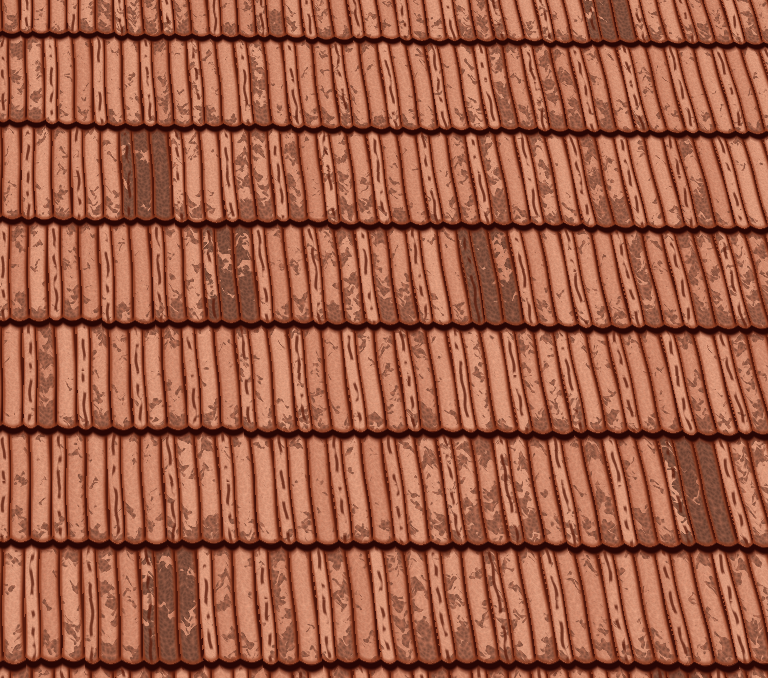
A WebGL 1 fragment shader for this texture:

```glsl
precision highp float;
// Weathered clay roof tiles: seven staggered courses seen in slight perspective.
uniform vec2 u_resolution;

const vec3 PALE = vec3(0.87, 0.61, 0.49);
const vec3 CLAY = vec3(0.75, 0.46, 0.35);
const vec3 STAIN = vec3(0.54, 0.32, 0.24);
const vec3 RUST = vec3(0.54, 0.22, 0.11);
const vec3 SHADOW = vec3(0.35, 0.11, 0.05);
const vec3 DEEP = vec3(0.19, 0.03, 0.02);

float hash(vec2 p) {
  return fract(sin(dot(p, vec2(127.1, 311.7))) * 4375.85);
}

// Cellular noise: distance to the nearest scattered point.
float cells(vec2 p) {
  vec2 base = floor(p);
  float nearest = 2.0;
  for (int j = -1; j <= 1; j++) {
    for (int i = -1; i <= 1; i++) {
      vec2 c = base + vec2(float(i), float(j));
      vec2 seed = c + vec2(hash(c), hash(c + 37.3));
      nearest = min(nearest, distance(p, seed));
    }
  }
  return nearest;
}

// Position counted in tiles; every other course is shifted by half a tile.
float tileCoord(vec2 p, float course) {
  return p.x / (0.0609 + 0.0168 * p.y) + 0.07 + 0.5 * mod(course, 2.0);
}

// Left edge, width and index of the strip: narrow rib, then two pans.
vec3 stripAt(float f) {
  if (f < 0.26) return vec3(0.0, 0.26, 0.0);
  if (f < 0.62) return vec3(0.26, 0.36, 1.0);
  return vec3(0.62, 0.38, 2.0);
}

void main() {
  vec2 p = gl_FragCoord.xy / u_resolution;
  p.y = 1.0 - p.y;

  // Courses grow taller downward and tilt less toward the eaves.
  float drop = p.y - p.x * (0.019 - 0.016 * p.y);
  float k = (sqrt(0.01638 + 0.0176 * (drop - 0.044)) - 0.128) / 0.0088;

  // Rounded, uneven lower ends of the tiles overhang the next course.
  float above = floor(k + 0.5) - 1.0;
  float ue = tileCoord(p, above);
  vec3 tip = stripAt(fract(ue));
  float bulge = sin(3.1416 * (fract(ue) - tip.x) / tip.y);
  k -= 0.035 * bulge + 0.025 * (hash(vec2(floor(ue), above)) - 0.5);

  float course = floor(k);
  float v = k - course;
  float u = tileCoord(p, course);
  u += 0.012 * sin(v * 7.0 + course * 2.0 + floor(u) * 1.7);
  float tile = floor(u);
  vec3 part = stripAt(u - tile);
  float s = (u - tile - part.x) / part.y;
  float rib = 1.0 - step(0.5, part.z);
  vec2 id = vec2(tile * 3.0 + part.z, course);
  float tint = hash(id);
  float age = hash(id + 19.7);
  float mossy = step(0.92, hash(vec2(tile, course) + 5.3));

  // Fired clay, lighter along the crown of each strip.
  vec2 q = vec2(u, v * 2.0) + 9.0 * vec2(tint, age) + course * 4.0;
  float grain = cells(q * 15.0);
  float crown = sin(3.1416 * s);
  float light = 0.55 * tint + 0.7 * crown - 0.25 + 0.5 * (grain - 0.4) + 0.2 * rib;
  vec3 col = mix(CLAY, PALE, clamp(light, 0.0, 1.0));

  // Blotchy lichen, thickest at the lower end and under the overlap.
  vec2 bent = q + 0.06 * sin(q.yx * 17.0) + 0.03 * sin(q.yx * 41.0);
  float blot = 0.65 * cells(bent * 2.6) + 0.35 * cells(bent * 8.0);
  float reach = 0.14 + 0.27 * age * age + 0.22 * smoothstep(0.6, 1.0, v)
    + 0.13 * (1.0 - smoothstep(0.05, 0.3, v)) + 0.06 * step(abs(part.z - 1.0), 0.1)
    - 0.1 * rib + 0.35 * mossy;
  float stain = smoothstep(-0.04, 0.05, reach - blot);
  vec3 lichen = STAIN * (0.82 + 0.5 * grain) * (1.0 - 0.2 * mossy);
  col = mix(col, lichen, 0.88 * stain);
  col *= 0.95 + 0.1 * cells(q * vec2(24.0, 30.0));

  // Broken crack along the rib.
  float wander = s - 0.5 - 0.06 * sin(v * 23.0 + tint * 6.0);
  float crack = 1.0 - smoothstep(0.04, 0.16, abs(wander));
  float broken = smoothstep(0.3, 0.5, cells(vec2(u * 3.0, v * 7.0) + id));
  col = mix(col, SHADOW, 0.8 * rib * crack * broken);

  // Rusty flanks and dark grooves between strips.
  float right = 1.0 - s;
  col = mix(col, RUST, 0.9 * (1.0 - smoothstep(0.08, 0.28, right)));
  col = mix(col, RUST, 0.8 * (1.0 - smoothstep(0.02, 0.16, s)));
  vec3 groove = mix(SHADOW, DEEP, 0.7 * hash(id + 3.1) * v + 0.15);
  col = mix(col, groove, 0.95 * (1.0 - smoothstep(0.05, 0.15, right)));

  // Worn lower lip and the shadow thrown by the course above.
  col = mix(col, RUST, 0.7 * smoothstep(0.955, 0.995, v));
  col = mix(col, SHADOW, 0.85 * (1.0 - smoothstep(0.05, 0.11, v)));
  float gap = smoothstep(0.0, 0.014, v) * (1.0 - smoothstep(0.045, 0.075, v));
  col = mix(col, DEEP * 0.8, gap);

  gl_FragColor = vec4(col, 1.0);
}
```
